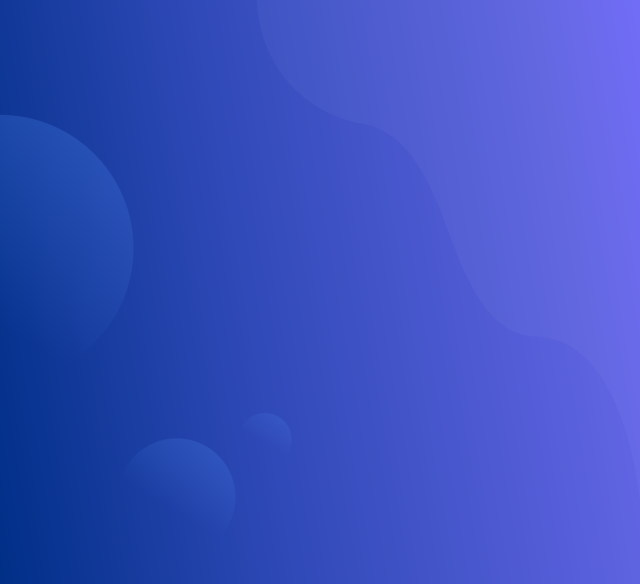
A WebGL 2 fragment shader for this background:

```glsl
#version 300 es
precision highp float;
// Blue to violet slanted gradient with a pale wavy region at the upper right
// and three discs at the lower left that fade out towards their lower left.
// The wave is a chain of cubic Beziers turned into a signed distance.
uniform vec2 u_resolution;
out vec4 outColor;

const int CHORDS = 20;
const vec3 NAVY = vec3(0.000, 0.184, 0.530);
const vec3 ROYAL = vec3(0.184, 0.287, 0.718);
const vec3 INDIGO = vec3(0.370, 0.388, 0.878);
const vec3 VIOLET = vec3(0.428, 0.408, 0.968);
const vec3 DISC_TINT = vec3(0.265, 0.480, 0.880);
const vec3 WAVE_TINT = vec3(0.850, 0.880, 1.000);

// Four-stop gradient along t in 0..1
vec3 backdrop(float t) {
  vec3 c = mix(NAVY, ROYAL, clamp(t / 0.39, 0.0, 1.0));
  c = mix(c, INDIGO, clamp((t - 0.39) / 0.47, 0.0, 1.0));
  return mix(c, VIOLET, clamp((t - 0.86) / 0.14, 0.0, 1.0));
}

// Smooth coverage of a shape with signed distance d (negative inside)
float coverage(float d, float pixel) {
  return 1.0 - smoothstep(-0.75 * pixel, 0.75 * pixel, d);
}

vec2 bezier(vec2 a, vec2 b, vec2 c, vec2 d, float t) {
  float s = 1.0 - t;
  return s * s * s * a + 3.0 * s * t * (s * b + t * c) + t * t * t * d;
}

float segmentDistance(vec2 p, vec2 a, vec2 b) {
  vec2 ab = b - a;
  return length(p - a - ab * clamp(dot(p - a, ab) / dot(ab, ab), 0.0, 1.0));
}

// Adds one curve to the chain: x = nearest distance, y = 1 if p is right of it
vec2 addCurve(vec2 state, vec2 p, vec2 a, vec2 b, vec2 c, vec2 d) {
  vec2 from = a;
  for (int i = 1; i <= CHORDS; i++) {
    vec2 to = bezier(a, b, c, d, float(i) / float(CHORDS));
    state.x = min(state.x, segmentDistance(p, from, to));
    if ((from.y <= p.y) != (to.y <= p.y)) {
      float crossing = mix(from.x, to.x, (p.y - from.y) / (to.y - from.y));
      state.y = step(crossing, p.x);
    }
    from = to;
  }
  return state;
}

// Signed distance to the wavy region, negative on its right side
float waveDistance(vec2 p) {
  vec2 start = vec2(0.401, 0.0);
  vec2 shoulder = vec2(0.569, 0.194);
  vec2 slope = vec2(0.703, 0.3685);
  vec2 ledge = vec2(0.840, 0.526);
  vec2 finish = vec2(1.0, 0.781);
  vec2 s = vec2(10.0, 0.0);
  s = addCurve(s, p, start, vec2(0.406, 0.104), vec2(0.475, 0.178), shoulder);
  s = addCurve(s, p, shoulder, vec2(0.638, 0.208), vec2(0.671, 0.280), slope);
  s = addCurve(s, p, slope, vec2(0.733, 0.449), vec2(0.768, 0.525), ledge);
  s = addCurve(s, p, ledge, vec2(0.927, 0.527), vec2(0.983, 0.638), finish);
  return s.y > 0.5 ? -s.x : s.x;
}

// Tints a disc, strongest at its upper right, clear below fadeStart (in radii)
vec3 addDisc(vec3 base, vec2 p, vec2 center, float radius, float fadeStart,
             float strength, float pixel) {
  vec2 q = (p - center) / radius;
  float along = dot(q, vec2(0.51, -0.86));
  float fade = clamp((along - fadeStart) / (1.0 - fadeStart), 0.0, 1.0);
  float mask = coverage((length(q) - 1.0) * radius, pixel);
  return mix(base, DISC_TINT, strength * fade * mask);
}

void main() {
  // Unit = canvas width, y runs down from the top edge
  float pixel = 1.0 / u_resolution.x;
  float height = u_resolution.y * pixel;
  vec2 p = vec2(gl_FragCoord.x, u_resolution.y - gl_FragCoord.y) * pixel;

  // Slanted backdrop, from the lower left to the upper right corner
  vec2 axis = vec2(0.985, 0.174);
  float t = dot(vec2(p.x, height - p.y), axis) / dot(vec2(1.0, height), axis);
  vec3 color = backdrop(t);

  // Pale wave
  color = mix(color, WAVE_TINT, 0.042 * coverage(waveDistance(p), pixel));

  // Fading discs
  color = addDisc(color, p, vec2(0.0, 0.388), 0.2085, -0.50, 0.31, pixel);
  color = addDisc(color, p, vec2(0.276, 0.777), 0.092, -0.22, 0.30, pixel);
  color = addDisc(color, p, vec2(0.414, 0.6875), 0.042, -0.12, 0.26, pixel);

  outColor = vec4(color, 1.0);
}
```
